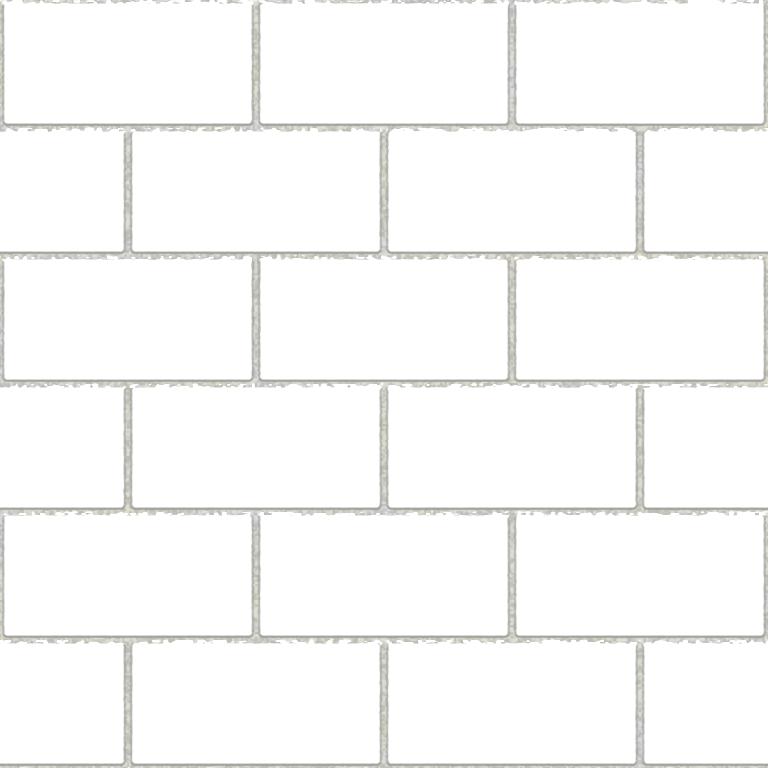
Reproduce this pattern procedurally as a WebGL 2 fragment shader.

```glsl
#version 300 es
precision highp float;

#define ROWS 6.0
#define BRICK_HALF vec2(0.977, 0.480)
#define BRICK_CENTRE vec2(1.0, 0.504)
#define CORNER 0.036
#define EDGE_SOFT 0.007
#define GRAIN 56.0
#define CHIP_DEPTH 0.030
#define BRICK_WHITE vec3(1.0)
#define GROUT_LIGHT vec3(0.875, 0.870, 0.850)
#define GROUT_DARK vec3(0.745, 0.742, 0.715)
#define EDGE_SHADE vec3(0.635, 0.635, 0.605)

uniform vec2 u_resolution;
out vec4 fragColor;

// Integer hash of a lattice point, 0 to 1
float hash(vec2 cell) {
    uvec2 k = uvec2(ivec2(cell) + 4096);
    uint h = k.x * 73856093u ^ k.y * 19349663u;
    h = (h ^ (h >> 16)) * 73244475u;
    h = (h ^ (h >> 15)) * 73244475u;
    h ^= h >> 16;
    return float(h & 65535u) / 65535.0;
}

float valueNoise(vec2 p) {
    vec2 cell = floor(p);
    vec2 f = fract(p);
    f = f * f * (3.0 - 2.0 * f);
    float low = mix(hash(cell), hash(cell + vec2(1, 0)), f.x);
    float high = mix(hash(cell + vec2(0, 1)), hash(cell + vec2(1, 1)), f.x);
    return mix(low, high, f.y);
}

float roundedBox(vec2 p, vec2 halfSize, float radius) {
    vec2 q = abs(p) - halfSize + radius;
    return length(max(q, 0.0)) + min(max(q.x, q.y), 0.0) - radius;
}

// Speckled mortar whose tint drifts between warm green and cool grey
vec3 groutColour(vec2 p) {
    float speckle = 0.65 * valueNoise(p * GRAIN) + 0.35 * valueNoise(p * GRAIN * 0.45 + 31.0);
    vec3 colour = mix(GROUT_DARK, GROUT_LIGHT, smoothstep(0.2, 0.8, speckle));
    float drift = valueNoise(p * 3.0 + 17.0) - 0.5;
    return colour + drift * vec3(-0.015, -0.005, 0.045);
}

void main() {
    vec2 p = gl_FragCoord.xy / u_resolution * ROWS;
    float pixel = ROWS / u_resolution.y;
    float soft = max(EDGE_SOFT, 0.6 * pixel);

    // Running bond: alternate rows shift by half a brick
    float row = floor(p.y);
    float shift = 1.0 - mod(row, 2.0);
    vec2 local = vec2(mod(p.x + shift, 2.0), fract(p.y)) - BRICK_CENTRE;
    float d = roundedBox(local, BRICK_HALF, CORNER);

    // How far the point faces the upper or lower side of its brick
    float upper = smoothstep(BRICK_HALF.y - CORNER, BRICK_HALF.y, local.y);
    float lower = smoothstep(BRICK_HALF.y - CORNER, BRICK_HALF.y, -local.y);

    // Mortar, with a shaded rim that is strongest below the brick
    vec3 colour = groutColour(p);
    float rim = 1.0 - smoothstep(0.004, 0.004 + 2.0 * soft, abs(d + 0.003));
    float rimStrength = mix(0.55, 0.95, lower) * (1.0 - 0.85 * upper);
    colour = mix(colour, EDGE_SHADE, rim * rimStrength);

    // Ragged upper edge and patches of white flecks in the bed joints
    float patchiness = smoothstep(0.35, 0.8, valueNoise(p * vec2(4.0, 1.0) + row * 7.0));
    float crumbs = valueNoise(p * GRAIN * vec2(0.55, 0.9) + 53.0);
    float chip = smoothstep(0.45, 0.85, crumbs + 0.25 * patchiness);
    float bed = smoothstep(0.020, 0.0, min(fract(p.y), 1.0 - fract(p.y)));
    float fleck = bed * patchiness * smoothstep(0.62, 0.85, crumbs);
    colour = mix(colour, BRICK_WHITE, 0.85 * fleck);

    // Brick face
    float ragged = d - upper * CHIP_DEPTH * chip;
    float sideWear = 0.006 * (valueNoise(p * GRAIN * 0.7 + 91.0) - 0.5) * (1.0 - lower);
    float face = 1.0 - smoothstep(-soft, soft, ragged + 0.011 + sideWear);
    colour = mix(colour, BRICK_WHITE, face);

    fragColor = vec4(colour, 1.0);
}
```
